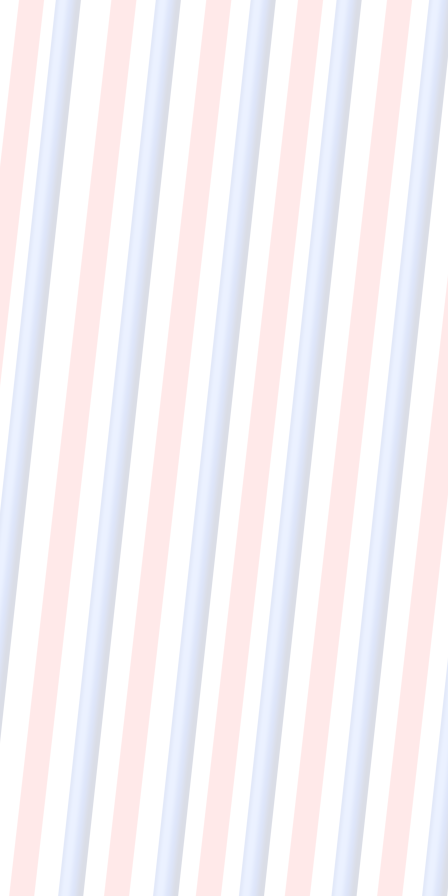
Reproduce this pattern procedurally as a WebGL 1 fragment shader.

```glsl
precision mediump float;
// Slanted candy stripes on white: flat pink bands alternating with blue
// bands shaded like rounded tubes. Each family repeats along x, with layered
// sines giving every repeat a small offset of its own.

uniform vec2 u_resolution;

// Lengths are fractions of the canvas width.
#define PERIOD 0.2057
#define BAND_WIDTH 0.056
#define PINK_START -0.156
#define BLUE_START -0.054
#define PINK_SLANT 0.1141
#define BLUE_SLANT 0.109
#define PINK_JITTER vec2(0.0039, 0.0022)
#define BLUE_JITTER vec2(0.0083, 0.0066)
#define PINK_PHASE vec2(-0.819, 2.61)
#define BLUE_PHASE vec2(-0.614, -1.686)
#define PINK vec3(1.0, 0.915, 0.915)

const float SIXTH_TURN = 1.0472;

// Signed horizontal distance to the centre line of the nearest band.
float bandOffset(vec2 p, float start, float slant, vec2 jitter, vec2 phase) {
  float x = p.x - slant * p.y - start;
  float index = floor(x / PERIOD + 0.5);
  vec2 waves = sin(SIXTH_TURN * index * vec2(1.0, 2.0) + phase);
  return x - index * PERIOD - dot(jitter, waves);
}

// Antialiased coverage of a band.
float bandMask(float offset, float pixel) {
  float edge = abs(offset) - 0.5 * BAND_WIDTH;
  return 1.0 - smoothstep(-0.75 * pixel, 0.75 * pixel, edge);
}

// Tube shading across a blue band, from t = 0 at left to t = 1 at right.
vec3 tubeColor(float t) {
  vec3 rim = vec3(0.885, 0.91, 0.975);
  vec3 light = vec3(0.92, 0.945, 1.0);
  vec3 body = vec3(0.87, 0.90, 0.98);
  vec3 shade = vec3(0.855, 0.865, 0.90);
  vec3 color = mix(rim, light, smoothstep(0.0, 0.22, t));
  color = mix(color, body, smoothstep(0.32, 0.62, t));
  return mix(color, shade, smoothstep(0.55, 0.9, t));
}

void main() {
  float pixel = 1.0 / u_resolution.x;
  vec2 p = gl_FragCoord.xy * pixel;

  float pinkOffset = bandOffset(p, PINK_START, PINK_SLANT, PINK_JITTER, PINK_PHASE);
  float blueOffset = bandOffset(p, BLUE_START, BLUE_SLANT, BLUE_JITTER, BLUE_PHASE);

  // Paint the bands over white.
  vec3 color = mix(vec3(1.0), PINK, bandMask(pinkOffset, pixel));
  vec3 tube = tubeColor(clamp(blueOffset / BAND_WIDTH + 0.5, 0.0, 1.0));
  color = mix(color, tube, bandMask(blueOffset, pixel));

  gl_FragColor = vec4(color, 1.0);
}
```
